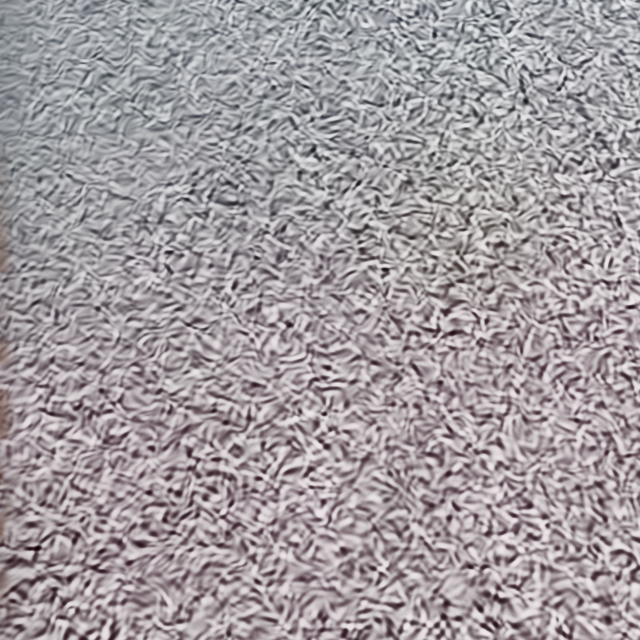
A Shadertoy shader for this texture:

```glsl
// Receding bed of crushed stone: short curly dark strokes between pale grey chips.

const float GRAIN_CELLS = 43.0;   // grain cells across the near edge
const float TAU = 6.2831853;
const vec3 COOL_TINT = vec3(-0.022, 0.004, 0.030);
const vec3 WARM_TINT = vec3(0.036, -0.026, -0.002);
const vec3 OLIVE_TINT = vec3(0.006, 0.008, -0.020);
const vec3 RUST = vec3(0.46, 0.33, 0.27);

// Integer hash: four random values in 0..1 for a cell and a seed.
vec4 hash4(vec2 cell, int seed) {
    uvec4 v = uvec4(ivec4(ivec2(cell), seed, seed * 7 + 3));
    v = v * 1664525u + 1013904223u;
    v += v.yzxy * v.wxyz;
    v ^= v >> 16u;
    v += v.yzxy * v.wxyz;
    return vec4(v >> 8u) / 16777216.0;
}

// Smooth value noise, 0..1.
float valueNoise(vec2 p, int seed) {
    vec2 cell = floor(p), f = fract(p);
    f = f * f * (3.0 - 2.0 * f);
    float low = mix(hash4(cell, seed).x, hash4(cell + vec2(1, 0), seed).x, f.x);
    float high = mix(hash4(cell + vec2(0, 1), seed).x, hash4(cell + vec2(1, 1), seed).x, f.x);
    return mix(low, high, f.y);
}

// Sum of short oriented wavelets; roughly zero mean and unit deviation.
float strokeField(vec2 p, float tilt, float spread, int seed) {
    vec2 home = floor(p);
    float sum = 0.0;
    for (int y = -1; y <= 1; y++)
    for (int x = -1; x <= 1; x++)
    for (int k = 0; k < 3; k++) {
        vec2 cell = home + vec2(x, y);
        vec4 rnd = hash4(cell, seed + k);
        vec2 d = p - cell - rnd.xy;
        float angle = tilt + (rnd.z - 0.5) * spread;
        vec2 along = vec2(cos(angle), sin(angle));
        float u = dot(d, along);
        float v = dot(d, vec2(-along.y, along.x));
        float window = max(0.0, 1.0 - u * u - 3.0 * v * v);
        sum += window * window * cos(TAU * (v * 1.2 + rnd.w));
    }
    return sum * 1.35;
}

// Grey level for a signed grain height: long dark tail, flatter lights.
float stoneTone(float height) {
    float z = 1.3 * height / sqrt(1.0 + 0.17 * height * height);
    return 0.645 + 0.150 * z - 0.020 * z * z;
}

void mainImage(out vec4 fragColor, in vec2 fragCoord) {
    vec2 uv = fragCoord / iResolution.xy;

    // Ground plane: grains shrink and flatten with distance.
    vec2 ground = vec2((uv.x - 0.5) * (1.0 + 0.30 * uv.y), uv.y + 0.26 * uv.y * uv.y);
    vec2 p = ground * GRAIN_CELLS;
    p += 0.45 * (vec2(valueNoise(p * 0.7, 40), valueNoise(p * 0.7, 41)) - 0.5);

    // Fine strokes over broader chips.
    float tilt = mix(0.45, -0.10, uv.x);
    float spread = mix(2.1, 3.0, uv.x);
    float height = 0.92 * strokeField(p, tilt, spread, 1)
                 + 0.38 * strokeField(p * 0.55 + 17.0, tilt, spread, 11);

    // Contrast fades into the far left corner and in worn patches.
    float worn = valueNoise(ground * 11.0 + 5.0, 50);
    float farLeft = smoothstep(0.75, 0.0, length((uv - vec2(0.0, 1.0)) * vec2(1.0, 0.9)));
    float contrast = mix(1.10, 0.88, uv.y) * mix(0.75, 1.18, worn) * (1.0 - 0.50 * farLeft);
    float leftEdge = smoothstep(0.07, 0.0, uv.x);
    float tone = stoneTone(height * contrast * (1.0 - 0.3 * leftEdge));

    // Broad light: paler towards the right, duller at the left.
    tone += 0.05 * (uv.x - 0.5) + 0.05 * (valueNoise(ground * 6.0, 60) - 0.5);
    tone -= 0.05 * leftEdge;

    // Cool distance, plum foreground, faint olive patch; darks take more tint.
    float cool = smoothstep(0.30, 1.05, uv.y + 0.2 * (0.5 - uv.x));
    float olive = smoothstep(0.28, 0.0, length(uv - vec2(0.73, 0.65)));
    vec3 tint = mix(WARM_TINT, COOL_TINT, cool) + OLIVE_TINT * olive;
    tint += vec3(0.010, -0.008, 0.008) * (valueNoise(ground * 9.0, 70) - 0.5);
    vec3 color = vec3(tone) + tint * mix(1.25, 0.45, smoothstep(0.25, 0.85, tone));

    // Rusty stains along the left border.
    float stain = smoothstep(0.025, 0.0, uv.x) * smoothstep(0.35, 0.75, valueNoise(ground * 22.0, 80));
    color = mix(color, RUST, 0.6 * stain * smoothstep(0.85, 0.5, uv.y));

    fragColor = vec4(clamp(color, 0.0, 1.0), 1.0);
}
```
